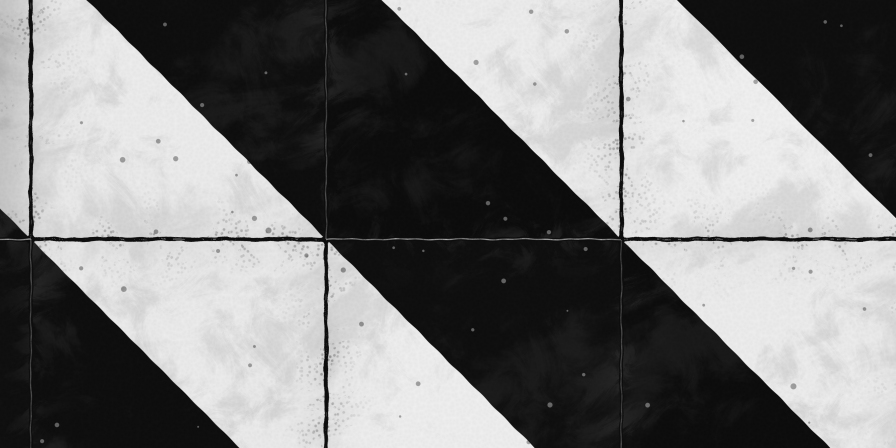
Give the GLSL for this pattern, as a Shadertoy shader.

```glsl
// Worn cement tiles, each split by a diagonal into a light and a dark half.
// The halves swap in a checkerboard, so they join up as slanted bands.
// Layered sines give the mottling; cellular noise gives pits and specks.

const float TILE = 0.659;                 // tile side, in canvas heights
const vec2 ORIGIN = vec2(0.069, 0.466);   // one corner of the grid
const float JOINT = 0.0042;               // half width of the dark joint
const float GROUT = 0.0014;               // half width of its pale core
const float CORNER = 0.012;               // corner rounding
const float WOBBLE = 0.0009;              // unevenness of the edges
const float STAIN_REACH = 0.045;          // depth of the dirt at tile edges
const vec2 LIGHT = vec2(0.835, 0.918);    // dull and clean light paint
const vec2 DARK = vec2(0.052, 0.100);     // deep and faded dark paint
const float JOINT_TONE = 0.05;
const vec2 GROUT_TONE = vec2(0.34, 0.68); // in upright and level joints

vec2 hash2(vec2 p) {
    vec3 q = fract(p.xyx * vec3(0.1031, 0.1030, 0.0973));
    q += dot(q, q.yzx + 33.33);
    return fract((q.xx + q.yz) * q.zy);
}

// Layered, turned and warped sines, roughly 0 to 1
float clouds(vec2 p) {
    const mat2 turn = mat2(0.8, 0.6, -0.6, 0.8);
    float sum = 0.0, amp = 0.5;
    for (int i = 0; i < 6; i++) {
        p = turn * p * 1.9 + 0.8 * sin(p.yx * 1.3) + 1.7;
        sum += amp * sin(p.x) * sin(p.y);
        amp *= 0.65;
    }
    return clamp(0.5 + 0.6 * sum, 0.0, 1.0);
}

// Distance to the nearest scattered point
float cellular(vec2 p) {
    vec2 cell = floor(p), f = p - cell;
    float nearest = 2.0;
    for (int y = -1; y <= 1; y++)
        for (int x = -1; x <= 1; x++) {
            vec2 o = vec2(x, y);
            nearest = min(nearest, length(o + hash2(cell + o) - f));
        }
    return nearest;
}

// Sparse round dots of random size
float specks(vec2 p, float scale, float share, float aa) {
    p *= scale;
    vec2 cell = floor(p), rnd = hash2(cell + 71.0);
    float d = length(p - cell - mix(vec2(0.3), vec2(0.7), hash2(cell)));
    float radius = mix(0.05, 0.16, rnd.y);
    return step(rnd.x, share) * (1.0 - smoothstep(radius - aa * scale, radius + aa * scale, d));
}

float band(float halfWidth, float d, float aa) {
    return 1.0 - smoothstep(halfWidth - aa, halfWidth + aa, d);
}

void mainImage(out vec4 fragColor, in vec2 fragCoord) {
    vec2 p = fragCoord / iResolution.y;
    float aa = 0.7 / iResolution.y;

    // Tile grid with slightly uneven edges
    vec2 bent = p + WOBBLE * (sin(p.yx * 47.0) + 0.6 * sin(p.yx * 131.0 + 2.0));
    vec2 grid = (bent - ORIGIN) / TILE;
    vec2 cell = floor(grid), f = grid - cell;
    vec2 tint = hash2(cell + 19.0) - 0.5;

    // Diagonal split, swapped on every other tile
    float split = (f.x + f.y - 1.0) * TILE * 0.7071;
    float lightMask = band(0.0, split, aa);
    if (mod(cell.x + cell.y, 2.0) > 0.5) lightMask = 1.0 - lightMask;

    // Distance from the joints, straight and with rounded corners
    vec2 edge = TILE * (0.5 - abs(f - 0.5));
    vec2 q = CORNER - edge;
    float depth = CORNER - length(max(q, 0.0)) - min(max(q.x, q.y), 0.0);

    // Paint mottling and fine grain
    vec2 shift = cell * 3.7;
    float broad = clouds(p * 3.0 + shift);
    float fine = clouds(p * 17.0 + shift);
    float grain = cellular(p * 120.0) - 0.45;
    float lightTone = mix(LIGHT.x, LIGHT.y, smoothstep(0.2, 0.56, mix(broad, fine, 0.4)));
    float darkTone = mix(DARK.x, DARK.y, smoothstep(0.5, 0.85, mix(broad, fine, 0.3)));
    lightTone += 0.025 * tint.x + 0.025 * grain;
    darkTone += 0.016 * tint.y + 0.010 * grain;

    // Dirt and pits gathering along tile edges
    float rim = exp(-max(depth, 0.0) / STAIN_REACH);
    float pits = 1.0 - smoothstep(0.1, 0.4, cellular(p * 85.0));
    lightTone -= rim * (0.10 * fine + 0.28 * pits * smoothstep(0.5, 0.8, fine));
    darkTone += 0.05 * rim * smoothstep(0.45, 0.8, fine);

    // Stray chips, and the dimmer left border
    lightTone -= 0.30 * specks(p, 24.0, 0.07, aa);
    darkTone += 0.32 * specks(p + 5.0, 28.0, 0.05, aa);
    lightTone *= mix(0.84, 1.0, smoothstep(0.0, 0.11, p.x));
    float tone = mix(darkTone, lightTone, lightMask);

    // Dark joints, wider where worn, with a crumbling pale core
    float worn = JOINT * mix(0.75, 1.3, clouds(p * 38.0));
    tone = mix(tone, JOINT_TONE, band(worn, depth, aa));
    float crumbs = clouds(p * 55.0 + 4.0);
    float cover = mix(0.45 + 0.55 * crumbs, 0.55 * smoothstep(0.58, 0.85, crumbs), lightMask);
    vec2 core = vec2(band(GROUT, edge.x, aa), band(GROUT, edge.y, aa)) * cover;
    tone = mix(tone, GROUT_TONE.x, core.x);
    tone = mix(tone, GROUT_TONE.y, core.y);

    fragColor = vec4(vec3(clamp(tone, 0.0, 1.0)), 1.0);
}
```
